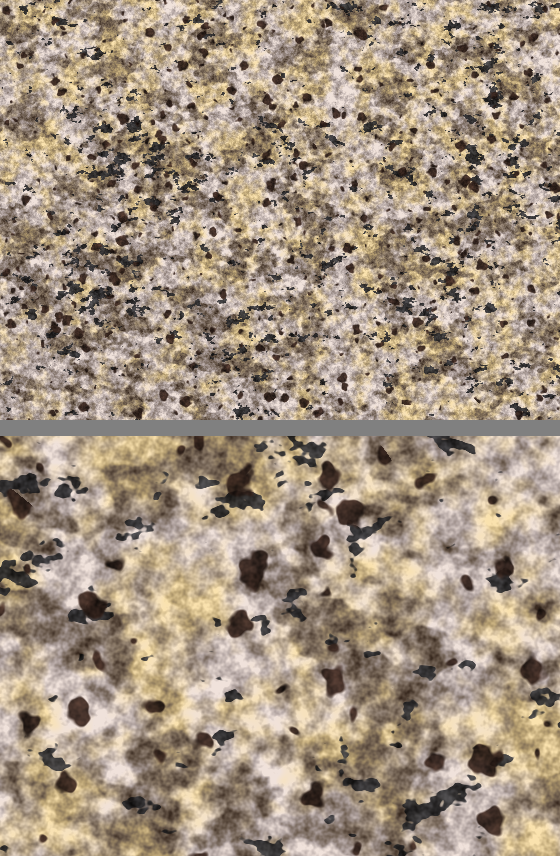
Top, the full canvas; bottom, a detail of the centre.
Reproduce this texture procedurally as a Shadertoy shader.

```glsl
const vec3 UMBER = vec3(0.22, 0.16, 0.12);
const vec3 CREAM = vec3(0.89, 0.82, 0.73);
const vec3 GARNET = vec3(0.19, 0.125, 0.10);
const vec3 BLUE_BLACK = vec3(0.15, 0.15, 0.16);
const vec3 OCHRE_SHIFT = vec3(0.05, 0.0, -0.22);

vec2 hash2(vec2 p) {
    vec3 q = fract(p.xyx * vec3(0.1031, 0.1030, 0.0973));
    q += dot(q, q.yzx + 33.33);
    return fract((q.xx + q.yz) * q.zy);
}

float cornerSlope(vec2 cell, vec2 offset) {
    float angle = 6.2832 * hash2(cell).x;
    return dot(vec2(cos(angle), sin(angle)), offset);
}

float gradientNoise(vec2 p) {
    vec2 i = floor(p), f = fract(p);
    vec2 u = f * f * f * (f * (f * 6.0 - 15.0) + 10.0);
    vec2 e = vec2(1.0, 0.0);
    float low = mix(cornerSlope(i, f), cornerSlope(i + e, f - e), u.x);
    float high = mix(cornerSlope(i + e.yx, f - e.yx), cornerSlope(i + 1.0, f - 1.0), u.x);
    return mix(low, high, u.y);
}

float fbm(vec2 p, float gain) {
    const mat2 TURN = mat2(1.6, 1.2, -1.2, 1.6);
    float sum = 0.0, amplitude = 1.0;
    for (int i = 0; i < 4; i++) {
        sum += amplitude * gradientNoise(p);
        p = TURN * p + 17.3;
        amplitude *= gain;
    }
    return sum;
}

// Signed distance to the nearest scattered grain; negative inside
float grainDistance(vec2 p, float cellSize, float density) {
    vec2 cell = floor(p / cellSize);
    float nearest = cellSize;
    for (int y = -1; y <= 1; y++)
    for (int x = -1; x <= 1; x++) {
        vec2 id = cell + vec2(x, y);
        vec2 centre = (id + hash2(id + 40.0)) * cellSize;
        vec2 pick = hash2(id + 90.0);
        float radius = cellSize * mix(0.09, 0.36, pick.y * pick.y);
        if (pick.x < density) nearest = min(nearest, length(p - centre) - radius);
    }
    return nearest;
}

float coverage(float distance, float softness) {
    return 1.0 - smoothstep(-softness, softness, distance);
}

void mainImage(out vec4 fragColor, in vec2 fragCoord) {
    vec2 p = fragCoord / iResolution.y + 3.0;
    vec2 uv = fragCoord / iResolution.xy;
    float pixel = 1.0 / iResolution.y;
    float cluster = gradientNoise(p * 3.5);
    float shade = 1.0 - smoothstep(0.1, 0.8, length(uv * vec2(0.8, 1.0)));

    // Smoky quartz, pale feldspar and sugary fine grain
    float smoky = smoothstep(0.03, 0.24, fbm(p * vec2(9.0, 12.0), 0.7) + 0.2 * cluster);
    float pale = smoothstep(0.2, 0.42, fbm(p * vec2(8.0, 10.0) + 31.0, 0.6));
    float grain = fbm(p * 44.0 + 7.0, 0.75);
    float tone = 0.84 - 0.37 * smoky + 0.12 * pale + 0.5 * grain - 0.08 * shade;
    vec3 color = mix(UMBER, CREAM, clamp(tone, 0.0, 1.1));

    // Ochre staining, fading over pale crystals
    float stain = fbm(p * 13.0 + 53.0, 0.7) + 0.08 - 0.25 * pale - 0.25 * shade;
    color += OCHRE_SHIFT * clamp(stain, -0.3, 0.5) * smoothstep(0.2, 0.8, tone);

    // Ragged blue-black mica
    float mica = fbm(p * vec2(20.0, 28.0) + 71.0, 0.65) + 0.5 * cluster;
    float micaTone = 1.0 + 0.9 * grain;
    color = mix(color, BLUE_BLACK * micaTone, 0.9 * smoothstep(0.42, 0.51, mica));

    // Rounded dark garnets with uneven rims
    vec2 warp = vec2(gradientNoise(p * 60.0), gradientNoise(p * 60.0 + 19.0));
    float garnet = grainDistance(p + 0.009 * warp, 0.036, 0.42 + 0.4 * cluster);
    garnet += 0.003 * gradientNoise(p * 130.0);
    color = mix(color, GARNET * (1.0 + 0.7 * grain), 0.93 * coverage(garnet, max(pixel, 0.0016)));

    fragColor = vec4(clamp(color, 0.0, 1.0), 1.0);
}
```
